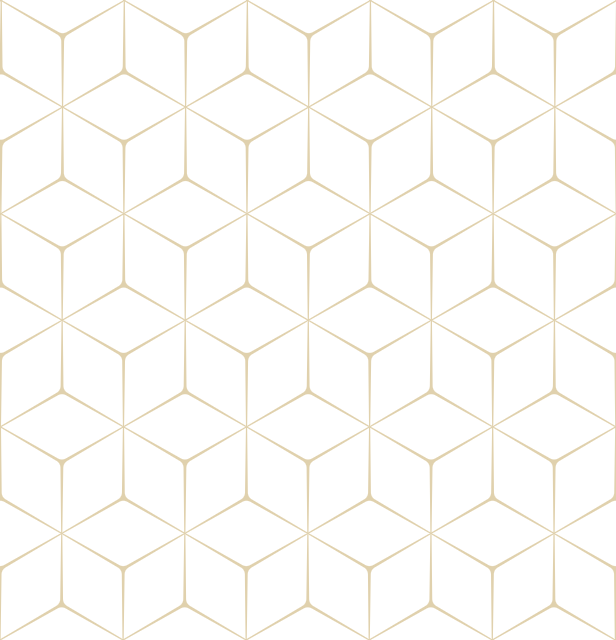
Give the GLSL for this pattern, as a Shadertoy shader.

```glsl
// Tumbling-block lattice: tapered sand lines on white, thin at six-way hubs and thick at three-way joints.

// Lengths are fractions of the canvas height.
const float HUB_SPACING = 0.1923;       // five hubs across, six rows down
const float LEAN = 0.0019;              // slight sideways drift with height
const float HUB_HALF_WIDTH = 0.00095;
const float JOINT_HALF_WIDTH = 0.0023;
const float HUB_DOT_RADIUS = 0.0022;
const float JOINT_FILLET = 0.0065;
const vec3 PAPER = vec3(1.0);
const vec3 INK = vec3(0.88, 0.82, 0.68);

const float SQRT3 = 1.7320508;
const float SPOKE_LENGTH = HUB_SPACING / SQRT3;

// Offset from the nearest hub of a triangular lattice.
vec2 nearestHub(vec2 p) {
    vec2 cell = HUB_SPACING * vec2(1.0, SQRT3);
    vec2 evenRow = mod(p + 0.5 * cell, cell) - 0.5 * cell;
    vec2 oddRow = mod(p, cell) - 0.5 * cell;
    return dot(evenRow, evenRow) < dot(oddRow, oddRow) ? evenRow : oddRow;
}

// Fold the six spokes onto the upward one.
vec2 foldSpokes(vec2 q) {
    const vec2 mirror = vec2(0.5 * SQRT3, -0.5);
    q = abs(q);
    q -= 2.0 * max(dot(q, mirror), 0.0) * mirror;
    return vec2(abs(q.x), q.y);
}

// Half the line width at a given distance from the joint.
float halfWidth(float fromJoint) {
    float t = clamp(fromJoint / SPOKE_LENGTH, 0.0, 1.0);
    return mix(JOINT_HALF_WIDTH, HUB_HALF_WIDTH, t);
}

float smoothMin(float a, float b, float k) {
    float h = max(k - abs(a - b), 0.0) / k;
    return min(a, b) - 0.25 * h * h * k;
}

// Signed distance to the lattice lines.
float latticeDistance(vec2 p) {
    vec2 q = foldSpokes(nearestHub(p));
    vec2 joint = q - vec2(0.0, SPOKE_LENGTH);

    // This spoke and its neighbour blend into a rounded joint.
    const vec2 branch = vec2(0.5 * SQRT3, 0.5);
    float spoke = q.x - halfWidth(-joint.y);
    float across = abs(joint.x * branch.y - joint.y * branch.x);
    float neighbour = across - halfWidth(dot(joint, branch));
    float lines = smoothMin(spoke, neighbour, JOINT_FILLET);

    return min(lines, length(q) - HUB_DOT_RADIUS);
}

void mainImage(out vec4 fragColor, in vec2 fragCoord) {
    vec2 p = fragCoord / iResolution.y;
    p.x -= LEAN * p.y;

    float coverage = clamp(0.5 - latticeDistance(p) * iResolution.y, 0.0, 1.0);
    fragColor = vec4(mix(PAPER, INK, coverage), 1.0);
}
```
